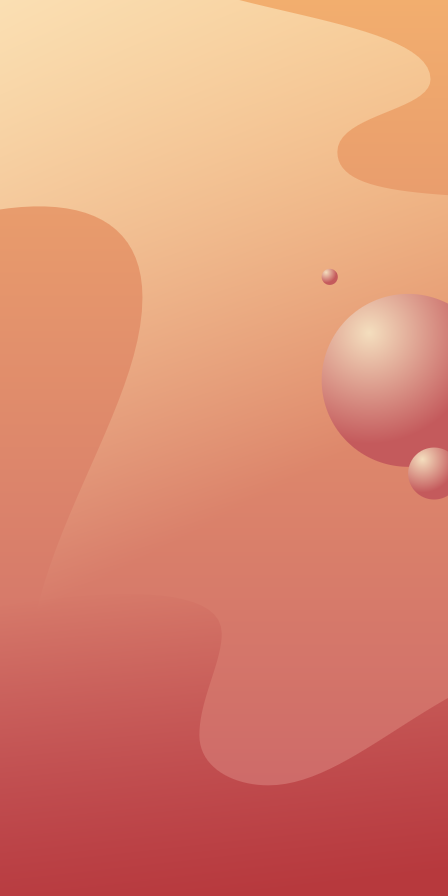
This background is drawn by a WebGL 2 fragment shader. Its source:

```glsl
#version 300 es
precision highp float;

uniform vec2 u_resolution;
out vec4 fragColor;

// Canvas is 100 units wide and 200 high
const vec2 CANVAS = vec2(100.0, 200.0);
const int CURVE_STEPS = 20;

const vec3 BASE_TOP = vec3(0.949, 0.682, 0.431);
const vec3 BASE_BOTTOM = vec3(0.788, 0.380, 0.408);
const vec3 CREAM = vec3(0.982, 0.875, 0.702);
const vec3 CRIMSON = vec3(0.718, 0.224, 0.240);
const vec3 BALL_LIGHT = vec3(0.957, 0.871, 0.745);
const vec3 BALL_DARK = vec3(0.769, 0.353, 0.361);

// Fade directions are measured down from the top left corner
const vec2 CREAM_DIRECTION = vec2(0.46, 0.89);
const float CREAM_REACH = 125.5;
const vec2 CRIMSON_DIRECTION = vec2(0.12, 1.0);
const vec2 CRIMSON_RANGE = vec2(134.0, 206.0);

// Balls: centre and radius; highlight values are relative to the radius
const int BALL_COUNT = 3;
const vec3 BALLS[BALL_COUNT] = vec3[](
    vec3(91.1, 115.1, 19.3), vec3(96.9, 94.3, 5.8), vec3(73.6, 138.2, 1.8));
const vec2 HIGHLIGHT_OFFSET = vec2(-0.45, 0.55);
const float HIGHLIGHT_REACH = 1.28;

vec2 bezier(vec2 a, vec2 b, vec2 c, vec2 d, float t) {
    vec2 ab = mix(a, b, t), bc = mix(b, c, t), cd = mix(c, d, t);
    return mix(mix(ab, bc, t), mix(bc, cd, t), t);
}

float segmentDistance(vec2 p, vec2 a, vec2 b) {
    vec2 edge = b - a;
    float t = clamp(dot(p - a, edge) / dot(edge, edge), 0.0, 1.0);
    return length(p - a - edge * t);
}

// outline.x is the nearest distance; outline.y flips sign per crossing above p
void addCurve(inout vec2 outline, vec2 p, vec2 a, vec2 b, vec2 c, vec2 d) {
    vec2 start = a;
    for (int i = 1; i <= CURVE_STEPS; i++) {
        vec2 end = bezier(a, b, c, d, float(i) / float(CURVE_STEPS));
        outline.x = min(outline.x, segmentDistance(p, start, end));
        if ((start.x > p.x) != (end.x > p.x)) {
            float t = (p.x - start.x) / (end.x - start.x);
            if (mix(start.y, end.y, t) > p.y) outline.y = -outline.y;
        }
        start = end;
    }
}

float coverage(float signedDistance, float pixel) {
    return clamp(0.5 - signedDistance / pixel, 0.0, 1.0);
}

// Cream sweep between the upper right cove and the left hill
float creamShape(vec2 p) {
    vec2 o = vec2(1e3, 1.0);
    addCurve(o, p, vec2(-3.0, 214.5), vec2(16.0, 209.6), vec2(35.0, 204.7), vec2(53.4, 200.0));
    addCurve(o, p, vec2(53.4, 200.0), vec2(71.6, 195.3), vec2(96.1, 191.7), vec2(96.1, 182.3));
    addCurve(o, p, vec2(96.1, 182.3), vec2(96.1, 175.3), vec2(75.3, 174.5), vec2(75.3, 166.1));
    addCurve(o, p, vec2(75.3, 166.1), vec2(75.3, 159.1), vec2(85.9, 157.3), vec2(102.0, 156.3));
    addCurve(o, p, vec2(-1.0, 153.1), vec2(18.8, 156.3), vec2(31.8, 150.5), vec2(31.8, 133.6));
    addCurve(o, p, vec2(31.8, 133.6), vec2(31.8, 112.8), vec2(13.5, 88.0), vec2(7.8, 62.0));
    return o.x * o.y;
}

// Crimson wave along the bottom
float crimsonShape(vec2 p) {
    vec2 o = vec2(1e3, 1.0);
    addCurve(o, p, vec2(-1.0, 64.6), vec2(23.4, 68.5), vec2(49.5, 69.8), vec2(49.5, 58.6));
    addCurve(o, p, vec2(49.5, 58.6), vec2(49.5, 52.1), vec2(44.5, 43.8), vec2(44.5, 35.9));
    addCurve(o, p, vec2(44.5, 35.9), vec2(44.5, 28.6), vec2(52.1, 24.7), vec2(59.9, 24.7));
    addCurve(o, p, vec2(59.9, 24.7), vec2(72.9, 24.7), vec2(85.9, 36.5), vec2(101.6, 45.1));
    return o.x * o.y;
}

void main() {
    vec2 p = gl_FragCoord.xy / u_resolution * CANVAS;
    float pixel = CANVAS.x / u_resolution.x;
    vec2 fromTop = vec2(p.x, CANVAS.y - p.y);

    // Layered gradients
    vec3 color = mix(BASE_BOTTOM, BASE_TOP, p.y / CANVAS.y);
    float cream = clamp(1.0 - dot(fromTop, CREAM_DIRECTION) / CREAM_REACH, 0.0, 1.0);
    color = mix(color, CREAM, cream * coverage(creamShape(p), pixel));
    float depth = dot(fromTop, CRIMSON_DIRECTION) - CRIMSON_RANGE.x;
    float crimson = clamp(depth / (CRIMSON_RANGE.y - CRIMSON_RANGE.x), 0.0, 1.0);
    color = mix(color, CRIMSON, crimson * coverage(crimsonShape(p), pixel));

    // Shaded balls
    for (int i = 0; i < BALL_COUNT; i++) {
        float radius = BALLS[i].z;
        vec2 q = p - BALLS[i].xy;
        float shade = length(q / radius - HIGHLIGHT_OFFSET) / HIGHLIGHT_REACH;
        vec3 ball = mix(BALL_LIGHT, BALL_DARK, clamp(shade, 0.0, 1.0));
        color = mix(color, ball, coverage(length(q) - radius, pixel));
    }

    fragColor = vec4(color, 1.0);
}
```
